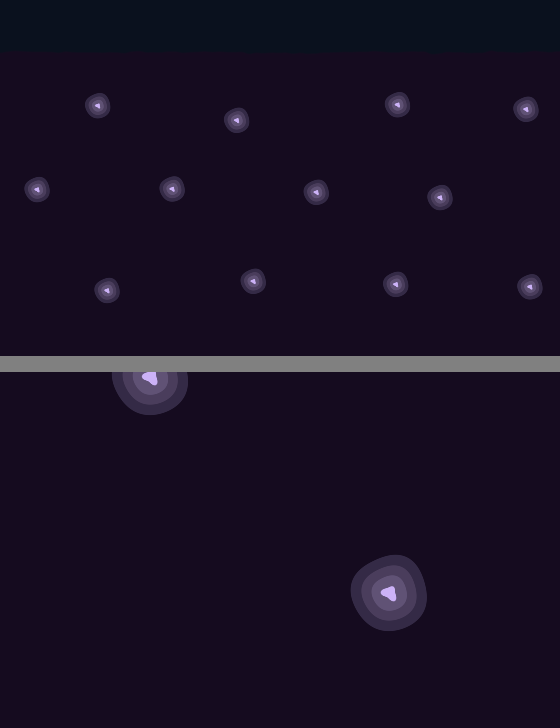
Top, the full canvas; bottom, a detail of the centre.
Give the GLSL for this background, as a WebGL 1 fragment shader.

```glsl
precision highp float;

uniform vec2 u_resolution;

// Lengths are in canvas heights.
const vec3 GROUND_COLOR = vec3(0.082, 0.045, 0.122);
const vec3 BAND_COLOR   = vec3(0.039, 0.067, 0.118);
const vec3 OUTER_COLOR  = vec3(0.205, 0.165, 0.275);
const vec3 MIDDLE_COLOR = vec3(0.290, 0.240, 0.360);
const vec3 INNER_COLOR  = vec3(0.375, 0.320, 0.460);
const vec3 CORE_COLOR   = vec3(0.800, 0.700, 0.970);

const float OUTER_RADIUS  = 0.0355;
const float MIDDLE_RADIUS = 0.0257;
const float INNER_RADIUS  = 0.0165;
const float CORE_RADIUS   = 0.0055;
const float RING_WOBBLE   = 0.025;
const float CORE_WOBBLE   = 0.22;
const vec2  CORE_AXIS     = vec2(0.82, -0.57);
const float CORE_STRETCH  = 1.3;

const int   COLUMNS     = 4;
const int   ROWS        = 3;
const float ROW_BASE    = 0.19;
const float ROW_STEP    = 0.259;
const float EVEN_INDENT = 0.78;  // in columns
const float ODD_INDENT  = 0.20;
const vec2  JITTER      = vec2(0.035, 0.05);

const float BAND_EDGE   = 0.853;
const float BAND_ROUGH  = 0.012;
const float BAND_DETAIL = 18.0;
const float BAND_SOFT   = 0.003;

float hash(vec2 p) {
    vec3 q = fract(vec3(p.xyx) * 0.1031);
    q += dot(q, q.yzx + 33.33);
    return fract((q.x + q.y) * q.z);
}

float noise(float x) {
    float cell = floor(x);
    float t = fract(x);
    t = t * t * (3.0 - 2.0 * t);
    return mix(hash(vec2(cell, 7.0)), hash(vec2(cell + 1.0, 7.0)), t);
}

// 1 inside the given radius, with an edge one pixel wide.
float disc(float dist, float radius, float pixel) {
    return 1.0 - smoothstep(-0.5 * pixel, 0.5 * pixel, dist - radius);
}

// Concentric flat rings around a small slanted core.
vec3 drawGlow(vec3 color, vec2 d, float pixel) {
    float dist = length(d);
    vec2 dir = d / max(dist, 0.00001);
    float threefold = dir.x * (4.0 * dir.x * dir.x - 3.0);
    float fourfold = 4.0 * dir.x * dir.y * (dir.x * dir.x - dir.y * dir.y);
    float ring = dist * (1.0 + RING_WOBBLE * (threefold + fourfold));

    color = mix(color, OUTER_COLOR, disc(ring, OUTER_RADIUS, pixel));
    color = mix(color, MIDDLE_COLOR, disc(ring, MIDDLE_RADIUS, pixel));
    color = mix(color, INNER_COLOR, disc(ring, INNER_RADIUS, pixel));

    vec2 slanted = vec2(dot(d, CORE_AXIS) / CORE_STRETCH,
                        dot(d, vec2(-CORE_AXIS.y, CORE_AXIS.x)));
    float core = length(slanted) * (1.0 + CORE_WOBBLE * threefold);
    return mix(color, CORE_COLOR, disc(core, CORE_RADIUS, pixel));
}

void main() {
    vec2 p = gl_FragCoord.xy / u_resolution.y;
    float pixel = 1.0 / u_resolution.y;
    float columnStep = u_resolution.x / u_resolution.y / float(COLUMNS);

    // Ragged dark band along the top
    float rough = 0.65 * noise(p.x * BAND_DETAIL)
                + 0.35 * noise(p.x * BAND_DETAIL * 2.7 + 40.0) - 0.5;
    float edge = BAND_EDGE + BAND_ROUGH * rough;
    float band = smoothstep(edge - BAND_SOFT, edge + BAND_SOFT, p.y);
    vec3 color = mix(GROUND_COLOR, BAND_COLOR, band);

    // Glows on a staggered, jittered grid
    for (int row = 0; row < ROWS; row++) {
        float r = float(row);
        float indent = mix(EVEN_INDENT, ODD_INDENT, mod(r, 2.0));
        for (int column = 0; column < COLUMNS; column++) {
            vec2 id = vec2(float(column), r);
            vec2 shift = vec2(hash(id + 3.0), hash(id + 19.0)) * 2.0 - 1.0;
            vec2 center = vec2((id.x + indent) * columnStep,
                               ROW_BASE + r * ROW_STEP) + shift * JITTER;
            color = drawGlow(color, p - center, pixel);
        }
    }

    gl_FragColor = vec4(color, 1.0);
}
```
